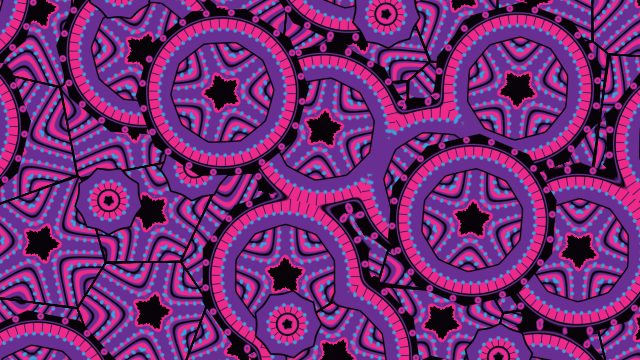
Write a WebGL 1 fragment shader that draws this pattern.

```glsl
precision highp float;
uniform vec2 u_resolution;

#define TAU 6.2831853
#define PURPLE vec3(0.41, 0.18, 0.57)
#define PINK vec3(0.93, 0.16, 0.54)
#define BLACK vec3(0.03, 0.01, 0.03)
#define LAVENDER vec3(0.44, 0.40, 0.72)
#define BLUE vec3(0.20, 0.64, 0.87)
#define RIM 0.204
#define RIM_WIDTH 0.029
#define DOT_STEP 0.022
#define DOT_SIZE 0.0042
#define LINE 0.0022
#define MERGE 60.0

vec2 hash2(vec2 p) {
  return fract(sin(vec2(dot(p, vec2(127.1, 311.7)), dot(p, vec2(269.5, 183.3)))) * 43758.5);
}

// Antialiased coverage helpers, positive distance is inside
float fill(float d) {
  float soft = 0.75 / u_resolution.y;
  return smoothstep(-soft, soft, d);
}
float stripe(float x, float middle, float halfWidth) {
  return fill(halfWidth - abs(x - middle));
}
float repeatCentered(float x, float period) {
  return (fract(x / period) - 0.5) * period;
}
vec3 studs(vec3 col, float across, float along) {
  float r = length(vec2(across, repeatCentered(along, DOT_STEP)));
  col = mix(col, LAVENDER, fill(DOT_SIZE * 1.4 - r));
  return mix(col, BLUE, fill(DOT_SIZE - r));
}

// Jittered cells: xy offset to centre, z blended distance, w gap to the second centre
vec4 nearestCentre(vec2 p, float cell, float keep, float seed, out float spin) {
  vec2 base = floor(p / cell);
  vec2 offset = vec2(9.0);
  float first = 9.0, second = 9.0, sum = 1e-20;
  spin = 0.0;
  for (int j = -1; j <= 1; j++) {
    for (int i = -1; i <= 1; i++) {
      vec2 id = base + vec2(float(i), float(j));
      vec2 h = hash2(id + seed);
      vec2 pick = hash2(id + seed + 51.7);
      if (pick.x > keep) continue;
      vec2 q = p - (id + 0.5 + 0.56 * (h - 0.5)) * cell;
      float d = length(q);
      sum += exp(-MERGE * d);
      if (d < first) {
        second = first;
        first = d;
        offset = q;
        spin = pick.y * TAU;
      } else {
        second = min(second, d);
      }
    }
  }
  return vec4(offset, -log(sum) / MERGE, second - first);
}

// Five spokes with nested arches between them and a star hub
vec3 wheel(vec4 n, float spin) {
  float r = length(n.xy);
  float a = mod(atan(n.y, n.x) + spin, TAU / 5.0) - TAU / 10.0;
  vec2 q = r * vec2(cos(a), sin(a));
  float arch = q.x * 0.588 - 0.809 * sqrt(q.y * q.y + 0.0005);
  float along = q.x * 0.809 + abs(q.y) * 0.588;
  vec3 col = PURPLE;
  col = mix(col, PINK, stripe(arch, 0.015, 0.0036));
  col = mix(col, BLACK, stripe(arch, 0.027, LINE));
  col = mix(col, PINK, stripe(arch, 0.039, 0.0055));
  col = mix(col, BLACK, stripe(arch, 0.052, LINE));
  col = mix(col, PINK, stripe(arch, 0.063, 0.0045));
  col = mix(col, BLACK, stripe(arch, 0.078, LINE));
  col = mix(col, PINK, stripe(arch, 0.090, 0.005));
  col = studs(col, arch - 0.013, along);
  col = studs(col, arch - 0.045, along + 0.011);
  col = mix(col, BLACK, fill(0.006 - n.w));
  float hub = r * (1.0 + 0.2 * cos(5.0 * a));
  col = mix(col, PINK, fill(0.047 - hub));
  return mix(col, BLACK, fill(0.039 - hub - 0.002 * sin(25.0 * a)));
}

// Wheels joined inside one studded rim, with a beaded dark gap outside
vec3 rimmedWheels(vec3 under, vec4 n, float spin) {
  float d = n.z;
  float a = atan(n.y, n.x) + spin;
  float facet = d * cos(repeatCentered(a, TAU / 10.0));
  vec3 col = mix(under, BLACK, fill(0.229 - facet));
  float bead = length(vec2(d - 0.223, repeatCentered(a, TAU / 20.0) * 0.223));
  col = mix(col, PURPLE, fill(0.010 - bead));
  col = mix(col, PINK, stripe(bead, 0.006, 0.002));
  col = mix(col, PURPLE, fill(RIM + 0.008 - d));
  col = mix(col, BLACK, stripe(d, RIM + 0.002, LINE));
  float inner = RIM - RIM_WIDTH;
  vec3 block = mix(PINK, PURPLE * 0.6, stripe(repeatCentered(a, TAU / 50.0) * RIM, 0.0, 0.0013));
  col = mix(col, block, fill(RIM - d));
  col = mix(col, PURPLE, fill(inner - d));
  col = studs(col, d - inner, a * DOT_STEP * 50.0 / TAU);
  float scallop = d + 0.006 * abs(sin(5.0 * a));
  col = mix(col, BLACK, fill(0.145 - scallop));
  return mix(col, wheel(n, spin), fill(0.141 - scallop));
}

// Small lobed flower with two pink rings
vec3 rosette(vec3 under, vec2 p, float spin) {
  float r = length(p);
  float a = atan(p.y, p.x) + spin;
  float lobe = r + 0.009 * abs(sin(4.5 * a));
  vec3 col = mix(under, BLACK, fill(0.097 - lobe));
  col = mix(col, PURPLE, fill(0.092 - lobe));
  vec3 block = mix(PINK, PURPLE * 0.6, stripe(repeatCentered(a, TAU / 15.0) * 0.045, 0.0, 0.0013));
  col = mix(col, block, stripe(r, 0.043, 0.011));
  col = studs(col, r - 0.054, a * DOT_STEP * 15.0 / TAU);
  col = mix(col, BLACK, stripe(r, 0.030, LINE));
  col = mix(col, PINK, stripe(r, 0.020, 0.006));
  return mix(col, BLACK, fill(0.012 - r * (1.0 + 0.2 * cos(5.0 * a))));
}

void main() {
  vec2 p = gl_FragCoord.xy / u_resolution.y;
  mat2 tilt = mat2(0.9, 0.436, -0.436, 0.9);
  float spin;
  vec4 n = nearestCentre(p + 4.3, 0.30, 1.0, 3.0, spin);
  vec3 col = wheel(n, spin);
  n = nearestCentre(tilt * p + 2.1, 0.47, 0.9, 17.0, spin);
  col = rimmedWheels(col, n, spin);
  n = nearestCentre(p * tilt + 7.4, 0.50, 0.8, 29.0, spin);
  col = rosette(col, n.xy, spin);
  n = nearestCentre(p + 1.35, 0.78, 0.9, 41.0, spin);
  col = rimmedWheels(col, n, spin);
  gl_FragColor = vec4(col, 1.0);
}
```
